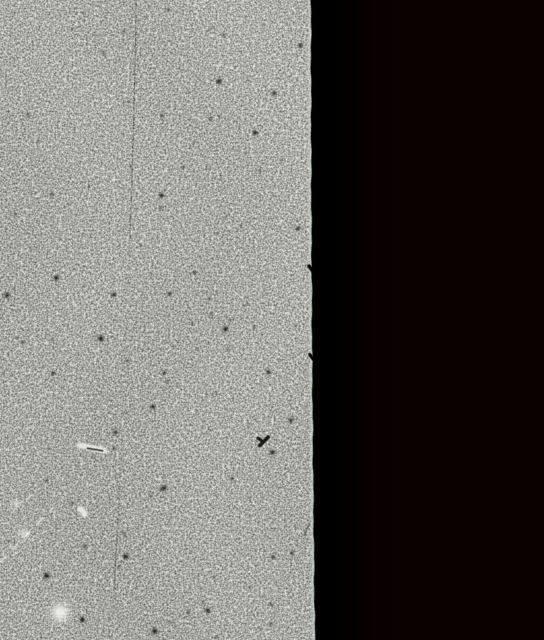
Reproduce this texture procedurally as a WebGL 1 fragment shader.

```glsl
precision highp float;
// Grainy grey metal plate with scratches and specks, ending at a near-black margin.
uniform vec2 u_resolution;

vec2 hash2(vec2 cell) {
  vec3 q = fract(cell.xyx * vec3(0.1031, 0.1030, 0.0973));
  q += dot(q, q.yzx + 33.33);
  return fract((q.xx + q.yz) * q.zy);
}

// Distance to the nearest jittered feature point
float cellular(vec2 p) {
  vec2 cell = floor(p), f = fract(p);
  float nearest = 2.0;
  for (int j = -1; j <= 1; j++) {
    for (int i = -1; i <= 1; i++) {
      vec2 offset = vec2(float(i), float(j));
      nearest = min(nearest, length(offset + hash2(cell + offset) - f));
    }
  }
  return nearest;
}

float segmentDistance(vec2 p, vec2 a, vec2 b) {
  vec2 along = b - a;
  float t = clamp(dot(p - a, along) / dot(along, along), 0.0, 1.0);
  return length(p - a - along * t);
}

float stroke(vec2 p, vec2 a, vec2 b, float halfWidth, float soft) {
  return 1.0 - smoothstep(halfWidth - soft, halfWidth + soft, segmentDistance(p, a, b));
}

float glow(vec2 p, vec2 center, float radius) {
  vec2 d = (p - center) / radius;
  return exp(-dot(d, d));
}

// Sparse dark pits, at most one in each cell
float pits(vec2 p, float density, float chance, float radius) {
  vec2 cell = floor(p * density);
  vec2 place = hash2(cell + 17.0);
  vec2 kind = hash2(cell + 71.0);
  vec2 center = (cell + 0.15 + 0.7 * place) / density;
  float size = radius * (0.6 + 0.7 * kind.y);
  return step(kind.x, chance) * (0.4 + 0.6 * kind.y) * glow(p, center, size);
}

float hairline(vec2 p, float soft) {
  float depth = 1.0 - p.y;
  float x = 0.2125 - 0.038 * pow(max(depth, 0.0), 1.4);
  float upper = 1.0 - smoothstep(0.34, 0.42, depth);
  float lower = smoothstep(0.71, 0.76, depth) * (1.0 - smoothstep(0.90, 0.96, depth));
  float line = 1.0 - smoothstep(0.0, 0.0006 + soft, abs(p.x - x));
  return line * (0.12 + 0.6 * upper + 0.4 * lower);
}

float plateEdge(float y) {
  float depth = 1.0 - y;
  float wobble = 0.0005 * sin(y * 61.0) + 0.0004 * sin(y * 173.0 + 1.0);
  return 0.4860 + 0.0062 * depth * depth + wobble;
}

vec3 plate(vec2 p, float soft) {
  // Fine grain over slow shading
  float grain = cellular(p * 235.0) - cellular(p * 310.0 + 40.0);
  float shade = 0.665 + 0.018 * (p.y - 0.5) + 0.03 * (p.x - 0.25);
  shade += 0.008 * sin(p.x * 19.0 + 2.0 * sin(p.y * 7.0));
  shade += 0.29 * grain;

  // Hairline scratch and scattered pits
  shade -= 0.22 * hairline(p, soft);
  shade *= 1.0 - 0.8 * pits(p, 18.0, 0.27, 0.0033);
  shade *= 1.0 - 0.4 * pits(p + 3.0, 29.0, 0.20, 0.0025);

  // Pale spots and a broken diagonal scratch
  float pale = glow(p, vec2(0.094, 0.043), 0.013);
  pale += 0.85 * stroke(p, vec2(0.126, 0.204), vec2(0.132, 0.197), 0.005, 0.003);
  pale += 0.6 * glow(p, vec2(0.026, 0.213), 0.006);
  pale += 0.6 * glow(p, vec2(0.037, 0.166), 0.008);
  float dashes = smoothstep(-0.1, 0.5, sin(p.x * 330.0) + 0.5 * sin(p.x * 127.0));
  pale += 0.6 * dashes * stroke(p, vec2(0.0, 0.121), vec2(0.098, 0.223), 0.0015, soft);

  // Light sliver with a dark core
  pale += 0.8 * stroke(p, vec2(0.125, 0.304), vec2(0.163, 0.296), 0.0045, 0.0025);
  shade = mix(shade, 0.95, clamp(pale, 0.0, 0.9));
  shade *= 1.0 - 0.7 * stroke(p, vec2(0.137, 0.2995), vec2(0.160, 0.2957), 0.0014, soft);

  // Dark forked fleck
  float fleck = stroke(p, vec2(0.4035, 0.315), vec2(0.411, 0.310), 0.0025, soft);
  fleck = max(fleck, stroke(p, vec2(0.419, 0.317), vec2(0.406, 0.304), 0.0028, soft));
  shade = mix(shade, 0.08, 0.95 * fleck);
  return vec3(shade, shade, shade - 0.018);
}

void main() {
  vec2 p = gl_FragCoord.xy / u_resolution.y;
  float soft = 1.0 / u_resolution.y;
  float inset = plateEdge(p.y) - p.x;
  vec3 metal = plate(p, soft);

  // Cool bright rim and a slanted scratch beside it
  float rim = exp(-pow((inset - 0.0025) / 0.0022, 2.0));
  metal = mix(metal, vec3(0.76, 0.83, 0.80), 0.6 * rim);
  float slant = stroke(p, vec2(0.484, 0.182), vec2(0.475, 0.164), 0.0012, soft);
  metal = mix(metal, vec3(0.25, 0.36, 0.32), 0.7 * slant);

  // Two nicks bite into the edge
  float nick = stroke(p, vec2(0.483, 0.584), vec2(0.489, 0.576), 0.0028, soft);
  nick = max(nick, stroke(p, vec2(0.484, 0.446), vec2(0.490, 0.438), 0.0025, soft));

  vec3 margin = vec3(0.045, 0.002, 0.002) * smoothstep(0.50, 0.62, p.x);
  float cover = smoothstep(-soft, soft, inset) * (1.0 - 0.95 * nick);
  gl_FragColor = vec4(mix(margin, metal, cover), 1.0);
}
```
